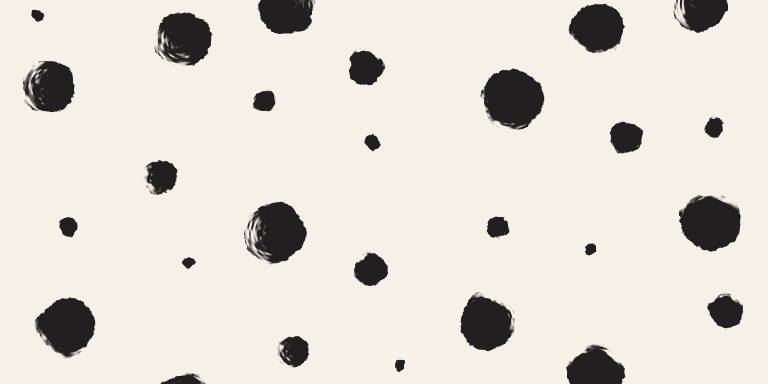
This pattern is drawn by a WebGL 2 fragment shader. Its source:

```glsl
#version 300 es
precision highp float;
// Scattered hand-painted ink dots with dry-brush edges on cream paper.

#define CELL 0.29          // spacing of the dots, in canvas heights
#define JITTER 0.42        // random shift of a dot, in cells
#define LOBES 0.24         // roundness error of a dot, in radii
#define RAGGED 0.006       // depth of the fine edge roughness
#define STREAK 0.0052      // width of one bristle streak
#define DRY_SHARE 0.24     // share of dots with a wide dry side
#define PAPER vec3(0.961, 0.945, 0.910)
#define INK vec3(0.135, 0.122, 0.124)

uniform vec2 u_resolution;
out vec4 fragColor;

float hash(vec2 p) {
    return fract(sin(dot(p, vec2(127.1, 311.7))) * 43758.5453);
}

float noise(vec2 p) {
    vec2 i = floor(p), f = fract(p);
    f = f * f * (3.0 - 2.0 * f);
    return mix(mix(hash(i), hash(i + vec2(1, 0)), f.x),
               mix(hash(i + vec2(0, 1)), hash(i + vec2(1, 1)), f.x), f.y);
}

// Four size classes, spread evenly over neighbouring cells.
float dotRadius(vec2 cell) {
    float rank = fract(dot(cell, vec2(0.7549, 0.5698)) + 0.13);
    float vary = hash(cell + 5.3);
    if (rank < 0.37) return mix(0.064, 0.083, vary);
    if (rank < 0.69) return mix(0.039, 0.047, vary);
    if (rank < 0.80) return mix(0.023, 0.030, vary);
    return mix(0.014, 0.018, vary);
}

// Approximate signed distance to a painted dot, positive inside the ink.
float inkDot(vec2 p, float radius, vec2 cell) {
    vec2 seed = cell * 9.37 + 40.0;
    float r = length(p);
    vec2 dir = p / max(r, 1e-4);

    // Lobed, slightly rough outline
    float lobes = noise(dir * 1.4 + seed) - 0.5;
    float rough = noise(p / 0.010 + seed) + 0.5 * noise(p / 0.004 - seed) - 0.75;
    float edge = radius * (1.0 + LOBES * lobes) + RAGGED * rough;

    // Angle measured from the dry side, so that the seam lies in solid ink
    float turn = 6.2832 * hash(cell + 2.7);
    vec2 axis = vec2(cos(turn), sin(turn));
    float angle = atan(axis.x * p.y - axis.y * p.x, dot(axis, p));
    float dryness = smoothstep(-0.1, 0.8, dot(dir, axis));

    // Bristle streaks follow the arc and thin out towards the rim
    float wideDry = step(hash(cell + 8.1), DRY_SHARE) * step(0.035, radius);
    float band = mix(0.13, 0.60, wideDry);
    float gaps = max(-0.3, 0.64 * (r / edge - 1.0 + band) / band);
    float bristles = noise(vec2(angle * 3.5, r / STREAK) + seed);
    float streaks = (bristles - mix(-0.3, gaps, dryness)) * STREAK;

    float rim = edge * (1.0 + 0.10 * dryness) - r;
    return min(rim, streaks);
}

void main() {
    vec2 p = gl_FragCoord.xy / u_resolution.y;
    float pixel = 1.0 / u_resolution.y;
    vec2 home = floor(p / CELL);

    // Dots of the surrounding cells, in staggered columns
    float dist = -1.0;
    for (int y = -1; y <= 1; y++) {
        for (int x = -1; x <= 1; x++) {
            vec2 cell = home + vec2(x, y);
            vec2 shift = vec2(hash(cell + 0.4), hash(cell + 13.6)) - 0.5;
            vec2 stagger = vec2(0.0, 0.5 * mod(cell.x, 2.0));
            vec2 center = (cell + 0.5 + stagger + JITTER * shift) * CELL;
            float radius = dotRadius(cell);
            vec2 local = p - center;
            if (length(local) < 1.4 * radius)
                dist = max(dist, inkDot(local, radius, cell));
        }
    }

    float coverage = smoothstep(-0.7 * pixel, 0.7 * pixel, dist);
    fragColor = vec4(mix(PAPER, INK, coverage), 1.0);
}
```
